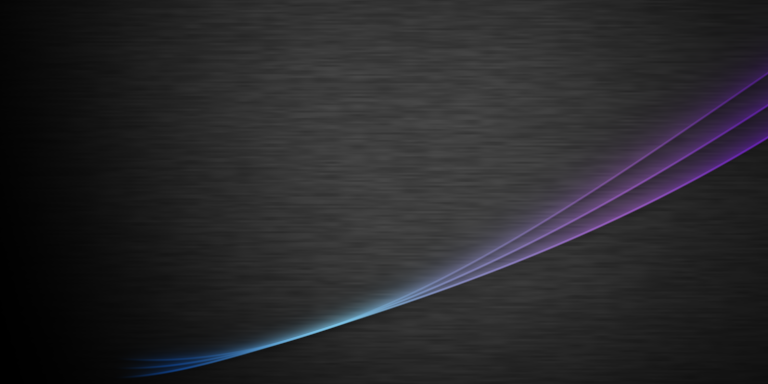
Reproduce this background procedurally as a WebGL 1 fragment shader.

```glsl
precision highp float;
uniform vec2 u_resolution;

float hash(vec2 p) {
  p = fract(p * vec2(0.1031, 0.1137));
  p += dot(p, p.yx + 33.33);
  return fract((p.x + p.y) * p.x * 17.0);
}

float noise(vec2 p) {
  vec2 cell = floor(p);
  vec2 f = fract(p);
  f *= f * (3.0 - 2.0 * f);
  float low = mix(hash(cell), hash(cell + vec2(1.0, 0.0)), f.x);
  float high = mix(hash(cell + vec2(0.0, 1.0)), hash(cell + 1.0), f.x);
  return mix(low, high, f.y);
}

// Unlit metal with fine horizontal scratches
float brushedMetal(vec2 p) {
  float grain = 0.5 * noise(p * vec2(14.0, 210.0));
  grain += 0.3 * noise(p * vec2(30.0, 130.0) + 47.0);
  grain += 0.2 * noise(p * vec2(6.0, 80.0) + 91.0);
  return 1.0 + 0.42 * (grain - 0.5);
}

float spotlight(vec2 p) {
  float left = smoothstep(-0.15, 1.0, p.x + 0.22 * (p.y - 0.6));
  float right = 1.0 - 0.55 * smoothstep(1.2, 2.08, p.x);
  float height = p.y - 0.6;
  return 0.25 * left * right * (1.0 - 1.3 * height * height);
}

// Strands share one crossing point; t runs from the top one to the bottom one
float strandHeight(float x, float t) {
  float d = x - 0.846;
  float tail = min(d, 0.0);
  vec3 bend = mix(vec3(0.342, 0.316, -0.097), vec3(0.315, 0.05, 0.045), t);
  return 0.143 + d * (bend.x + d * (bend.y + d * bend.z))
    + 0.42 * t * tail * tail * tail * tail;
}

vec3 strandColor(float x) {
  vec3 color = mix(vec3(0.05, 0.27, 0.60), vec3(0.48, 0.76, 0.90), smoothstep(0.4, 0.88, x));
  color = mix(color, vec3(0.58, 0.58, 0.84), smoothstep(0.88, 1.25, x));
  color = mix(color, vec3(0.66, 0.38, 0.85), smoothstep(1.2, 1.65, x));
  return mix(color, vec3(0.45, 0.13, 0.80), smoothstep(1.6, 2.0, x));
}

void main() {
  vec2 p = gl_FragCoord.xy / u_resolution.y;
  float pixel = 1.0 / u_resolution.y;
  vec3 color = vec3(spotlight(p) * brushedMetal(p));

  vec3 tint = strandColor(p.x);
  float fade = smoothstep(0.29, 0.48, p.x);
  float spread = mix(0.012, 0.032, smoothstep(0.6, 1.7, p.x));

  // Crisp lower edges with a glow feathering upward
  for (int i = 0; i < 3; i++) {
    float t = float(i) * 0.5;
    float y = strandHeight(p.x, t);
    float slope = (strandHeight(p.x + 0.01, t) - y) / 0.01;
    float dist = (p.y - y) / sqrt(1.0 + slope * slope);
    float above = smoothstep(-pixel, pixel, dist);
    float glow = above * exp(-max(dist, 0.0) / spread) * mix(0.3, 0.55, t);
    float line = 1.0 - smoothstep(0.0, 0.0025 + pixel, abs(dist));
    float shade = (1.0 - above) * exp(min(dist, 0.0) / 0.012);
    color *= 1.0 - 0.2 * fade * shade;
    color = mix(color, tint, fade * glow);
    color = mix(color, tint * 1.08, fade * line * mix(0.4, 0.65, t));
  }

  gl_FragColor = vec4(color, 1.0);
}
```
